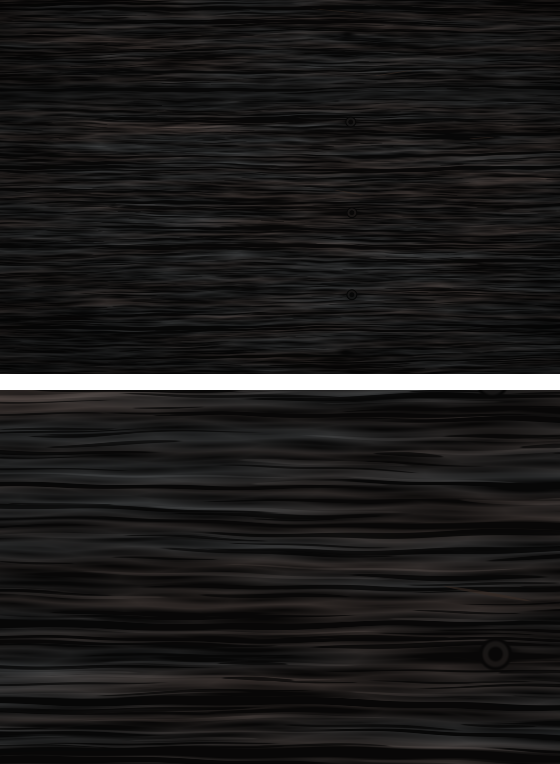
Top, the full canvas; bottom, a detail of the centre.
Write a WebGL 2 fragment shader that draws this texture.

```glsl
#version 300 es
precision highp float;
// Dark weathered timber: horizontal fibres, tapered cracks, plank seams and old nails.

uniform vec2 u_resolution;
out vec4 fragColor;

vec2 hash2(vec2 c) {
    vec3 q = fract(c.xyx * vec3(0.1031, 0.1030, 0.0973));
    q += dot(q, q.yzx + 33.33);
    return fract((q.xx + q.yz) * q.zy);
}

// Cellular noise: distance to the nearest scattered point, centred on zero
float cellular(vec2 q) {
    vec2 id = floor(q);
    float nearest = 4.0;
    for (int j = -1; j <= 1; j++) {
        for (int i = -1; i <= 1; i++) {
            vec2 c = id + vec2(i, j);
            vec2 d = c + hash2(c + 17.0) - q;
            nearest = min(nearest, dot(d, d));
        }
    }
    return sqrt(nearest) - 0.5;
}

// Scattered thin strokes with pointed ends, one candidate per cell
float strokes(vec2 p, vec2 cells, float thickness, float share, float tilt) {
    vec2 q = p * cells;
    vec2 id = floor(q);
    float soft = 0.6 / u_resolution.y;
    float ink = 0.0;
    for (int j = -1; j <= 1; j++) {
        for (int i = -1; i <= 1; i++) {
            vec2 c = id + vec2(i, j);
            vec2 place = hash2(c + cells);
            vec2 kind = hash2(c + cells * 2.0 + 41.0);
            vec2 d = (q - c - place) / cells;
            d.y -= d.x * tilt * (kind.x - 0.5);
            float taper = max(1.0 - abs(d.x) * cells.x / (0.25 + 0.7 * kind.y), 0.0);
            float halfWidth = thickness * sqrt(taper) * (0.5 + place.x);
            float body = 1.0 - smoothstep(halfWidth - soft, halfWidth + soft, abs(d.y));
            float present = step(fract(kind.x * 7.0 + place.y * 3.0), share);
            ink = max(ink, body * smoothstep(0.0, 0.15, taper) * present);
        }
    }
    return ink;
}

// Layered sines bend the grain gently
vec2 bendGrain(vec2 p) {
    float bend = 0.0040 * sin(p.x * 3.1 + p.y * 9.0)
               + 0.0020 * sin(p.x * 7.3 - p.y * 23.0 + 1.0)
               + 0.0011 * sin(p.x * 19.0 + p.y * 57.0)
               + 0.0007 * sin(p.x * 47.0 - p.y * 131.0);
    return p + vec2(0.0, bend);
}

void main() {
    vec2 p = gl_FragCoord.xy / u_resolution.y;
    vec2 uv = gl_FragCoord.xy / u_resolution;
    vec2 w = bendGrain(p);

    // One smoother, cooler strip in the upper half
    float strip = (w.y - 0.752) / 0.032;
    strip = exp(-strip * strip);

    // Fibres, from broad tone to hair-fine ridges
    float grain = -0.05 * cellular(w * vec2(0.9, 8.0))
                - 0.07 * cellular(w * vec2(1.7, 40.0) + 5.0)
                + 0.12 * cellular(w * vec2(3.6, 92.0) + 11.0)
                + 0.11 * cellular(w * vec2(11.0, 145.0) + 23.0);
    float tone = 0.106 + grain * (1.0 - 0.5 * strip) - 0.018 * strip;

    // Raised fibres that catch the light
    float ridges = strokes(w + 7.0, vec2(5.0, 68.0), 0.0016, 0.5 - 0.3 * strip, 0.03);
    tone += 0.05 * ridges;

    // Long splits and short checks
    float cracks = strokes(w, vec2(1.3, 19.0), 0.0027, 0.6, 0.02);
    cracks = max(cracks, 0.85 * strokes(w, vec2(3.2, 46.0), 0.0019, 0.6 - 0.35 * strip, 0.03));
    cracks = max(cracks, 0.75 * strokes(w, vec2(8.0, 85.0), 0.0014, 0.45 - 0.3 * strip, 0.04));
    tone *= 1.0 - 0.85 * cracks;

    // Plank seams of uneven width
    float plank = (w.y - 0.127) / 0.212;
    float seam = abs(fract(plank + 0.5) - 0.5) * 0.212;
    float gap = 0.0015 + 0.0018 * sin(w.x * 5.0 + floor(plank + 0.5) * 4.0);
    tone *= 1.0 - 0.85 * (1.0 - smoothstep(gap, gap + 0.003, seam));
    tone *= 0.85 + 0.15 * smoothstep(0.0, 0.018, seam);

    // One nail per plank, some sunk into a dark smudge
    float row = floor((p.y - 0.127) / 0.212);
    vec2 chance = hash2(vec2(row + 9.0, 3.0));
    vec2 nail = p - vec2(0.932 + 0.02 * (chance.y - 0.5), 0.127 + 0.212 * (row + 0.35 + 0.35 * chance.x));
    float radius = length(nail);
    float smudge = exp(-dot(nail * vec2(45.0, 110.0), nail * vec2(45.0, 110.0)));
    tone *= 1.0 - 0.8 * smudge;
    float head = 1.0 - smoothstep(0.013, 0.016, radius);
    float rim = 1.0 - smoothstep(0.001, 0.004, abs(radius - 0.009));
    tone = mix(tone, 0.025 + 0.055 * rim, head * step(0.4, chance.y));

    // Brown and blue-grey staining
    float stain = cellular(w * vec2(2.4, 38.0) + 61.0) + 0.5 * cellular(w * vec2(0.9, 6.0) + 83.0);
    float warmth = smoothstep(-0.5, 0.4, stain + 0.25 * (p.y - 0.45)) * (1.0 - 0.85 * strip);
    vec3 color = max(tone, 0.026) * mix(vec3(0.97, 1.0, 1.02), vec3(1.13, 0.98, 0.93), warmth);

    // Pale splinters, few and slightly askew
    float splinters = strokes(p + 3.0, vec2(8.0, 13.0), 0.0016, 0.06, 0.5);
    color = mix(color, vec3(0.20, 0.155, 0.13), 0.6 * splinters);

    // Light falls off towards the borders
    vec2 edge = (uv - vec2(0.5, 0.54)) * vec2(1.7, 1.75);
    color *= 1.08 - 0.45 * smoothstep(0.1, 1.5, dot(edge, edge));
    fragColor = vec4(color, 1.0);
}
```
